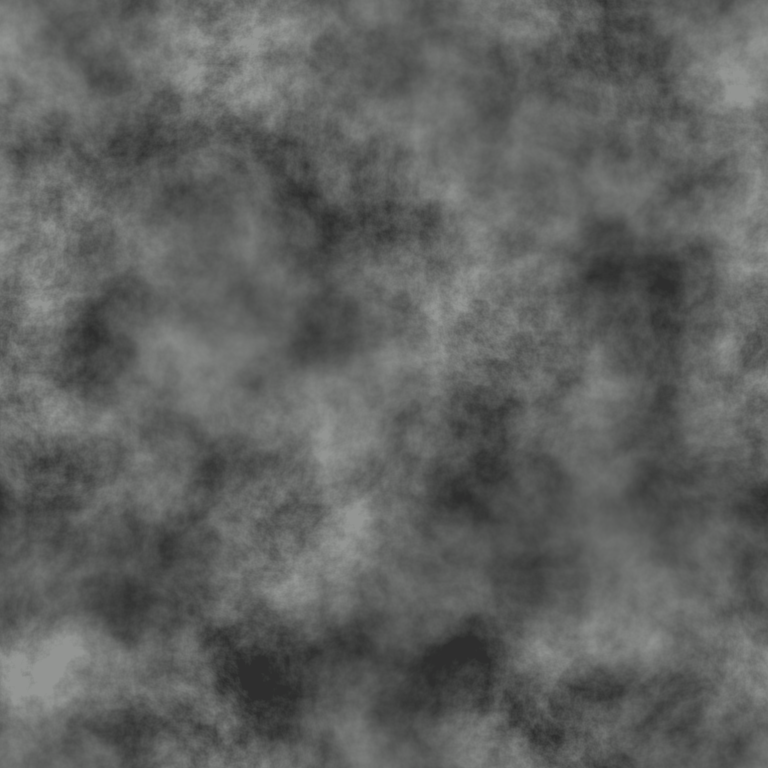
A WebGL 2 fragment shader for this texture:

```glsl
#version 300 es
precision highp float;
// Seamless field of soft grey smoke with small, irregular puffs.

uniform vec2 u_resolution;
out vec4 fragColor;

const float BASE_CELLS = 5.0;      // largest puffs across the tile
const int   OCTAVES = 7;
const float MEAN_GAIN = 0.635;     // amplitude kept from octave to octave
const float GAIN_VARIATION = 0.18; // makes some regions soft, others ragged
const float WARP_CELLS = 4.0;
const int   WARP_OCTAVES = 3;
const float WARP_AMOUNT = 0.016;   // in tile widths
const float MEAN_TONE = 0.378;
const float CONTRAST = 0.285;
const float DARKEST = 0.18;
const float LIGHTEST = 0.58;
const vec3  TINT = vec3(0.993, 1.009, 0.993);

// Integer hash giving two values from 0 to 1.
vec2 hash2(vec2 cell, uint seed) {
  uvec3 v = uvec3(uint(cell.x), uint(cell.y), seed) * 1664525u + 1013904223u;
  v.x += v.y * v.z;
  v.y += v.z * v.x;
  v.z += v.x * v.y;
  v ^= v >> 16u;
  v.x += v.y * v.z;
  v.y += v.z * v.x;
  return vec2(v.xy >> 8u) / 16777216.0;
}

float cornerSlope(vec2 cell, vec2 toPoint, float period, uint seed) {
  float angle = 6.28319 * hash2(mod(cell, period), seed).x;
  return dot(vec2(cos(angle), sin(angle)), toPoint);
}

// Gradient noise that wraps after a whole number of cells.
float wrappedNoise(vec2 uv, float period, uint seed) {
  vec2 p = uv * period + hash2(vec2(7.0, 3.0), seed);
  vec2 cell = floor(p);
  vec2 f = p - cell;
  vec2 blend = f * f * f * (f * (f * 6.0 - 15.0) + 10.0);
  vec2 e = vec2(1.0, 0.0);
  float a = cornerSlope(cell, f, period, seed);
  float b = cornerSlope(cell + e.xy, f - e.xy, period, seed);
  float c = cornerSlope(cell + e.yx, f - e.yx, period, seed);
  float d = cornerSlope(cell + e.xx, f - e.xx, period, seed);
  return mix(mix(a, b, blend.x), mix(c, d, blend.x), blend.y);
}

float fractalNoise(vec2 uv, float period, int octaves, float gain, uint seed) {
  float sum = 0.0;
  float amplitude = 1.0;
  for (int i = 0; i < octaves; i++) {
    sum += amplitude * wrappedNoise(uv, period, seed + uint(i));
    amplitude *= gain;
    period *= 2.0;
  }
  return sum;
}

void main() {
  vec2 uv = gl_FragCoord.xy / u_resolution;

  // Bend the space gently so the puffs drift and fold.
  vec2 warp = vec2(fractalNoise(uv, WARP_CELLS, WARP_OCTAVES, 0.5, 101u),
                   fractalNoise(uv, WARP_CELLS, WARP_OCTAVES, 0.5, 151u));
  vec2 bent = uv + WARP_AMOUNT * warp;

  // Vary the roughness slowly over the tile.
  float gain = MEAN_GAIN + GAIN_VARIATION * wrappedNoise(uv, WARP_CELLS, 211u);
  float smoke = fractalNoise(bent, BASE_CELLS, OCTAVES, gain, 11u);

  float tone = clamp(MEAN_TONE + CONTRAST * smoke, DARKEST, LIGHTEST);
  fragColor = vec4(tone * TINT, 1.0);
}
```
